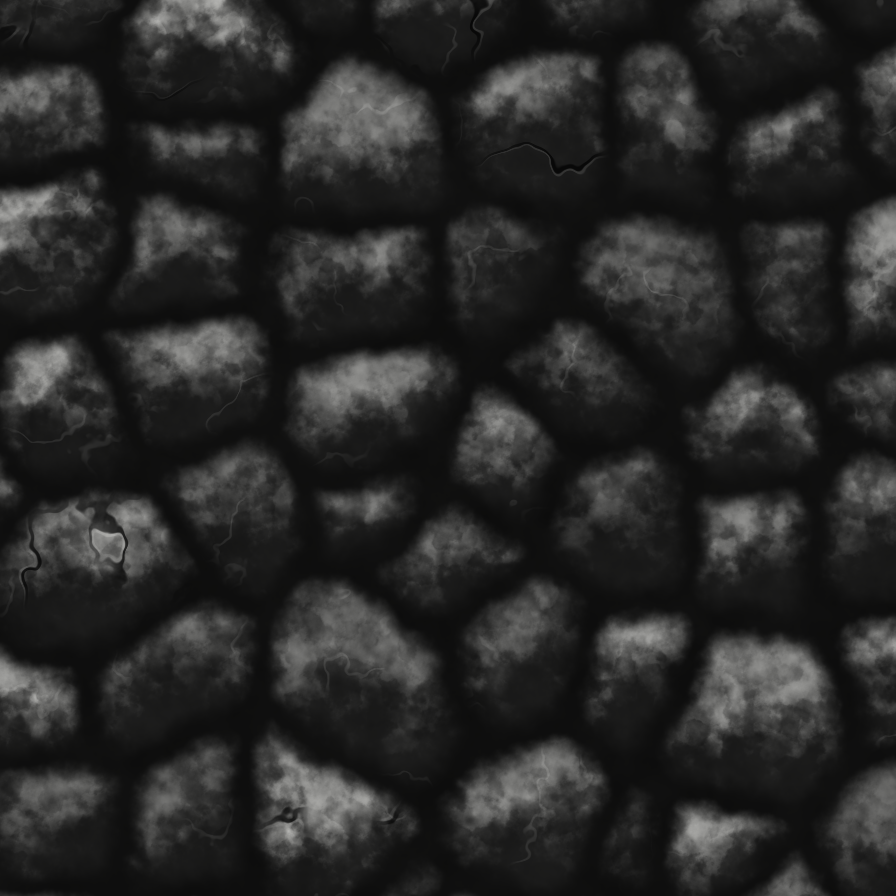
A WebGL 2 fragment shader for this texture:

```glsl
#version 300 es
precision highp float;
uniform vec2 u_resolution;
out vec4 fragColor;

float hash(vec2 p) {
    return fract(sin(dot(p, vec2(127.1, 311.7))) * 43758.5453);
}

vec2 hash2(vec2 p) {
    return vec2(hash(p), hash(p + 37.3));
}

float noise(vec2 p) {
    vec2 i = floor(p), f = fract(p);
    f = f * f * (3.0 - 2.0 * f);
    return mix(mix(hash(i), hash(i + vec2(1, 0)), f.x),
               mix(hash(i + vec2(0, 1)), hash(i + vec2(1, 1)), f.x), f.y);
}

float fbm(vec2 p) {
    float sum = 0.0, amp = 0.52;
    for (int i = 0; i < 5; i++) {
        sum += amp * noise(p);
        p = mat2(1.6, 1.2, -1.2, 1.6) * p + 5.7;
        amp *= 0.5;
    }
    return sum;
}

vec2 site(vec2 cell) {
    return cell + 0.08 + 0.84 * hash2(cell);
}

// Larger weights make larger stones
float weight(vec2 cell) {
    return 0.32 * hash(cell + 71.9);
}

// Weighted cell under p: returns its grid index
vec2 stoneAt(vec2 p) {
    vec2 base = floor(p), best = base;
    float nearest = 1e5;
    for (int y = -2; y <= 2; y++)
    for (int x = -2; x <= 2; x++) {
        vec2 cell = base + vec2(x, y);
        vec2 d = p - site(cell);
        float power = dot(d, d) - weight(cell);
        if (power < nearest) { nearest = power; best = cell; }
    }
    return best;
}

// Rounded distance to the stone's border (x) and outward slope (yz)
vec3 stoneShape(vec2 p, vec2 cell) {
    vec2 a = site(cell), slope = vec2(0);
    float total = 0.0, slopeTotal = 0.0;
    for (int y = -2; y <= 2; y++)
    for (int x = -2; x <= 2; x++) {
        if (x == 0 && y == 0) continue;
        vec2 other = cell + vec2(x, y), b = site(other);
        float gap = length(b - a);
        float power = dot(p - b, p - b) - weight(other) - dot(p - a, p - a) + weight(cell);
        float d = 0.5 * power / gap;
        total += exp(-17.0 * d);
        float w = exp(-9.0 * d);
        slope += w * (b - a) / gap;
        slopeTotal += w;
    }
    return vec3(-log(total) / 17.0, slope / slopeTotal);
}

void main() {
    vec2 uv = gl_FragCoord.xy / u_resolution;
    vec2 p = uv * 6.5 + 13.0;

    // Uneven outlines
    vec2 wobble = vec2(fbm(p * 1.3), fbm(p * 1.3 + 19.0)) - 0.5;
    vec2 rough = vec2(fbm(p * 6.0 + 3.0), fbm(p * 6.0 + 41.0)) - 0.5;
    vec2 q = p + 0.32 * wobble + 0.07 * rough;

    vec2 cell = stoneAt(q);
    vec3 shape = stoneShape(q, cell);
    float seed = hash(cell + 5.3);
    vec2 local = p + 17.0 * hash2(cell + 9.1);

    // Overlapping brush dabs, from broad to small
    float dabs = 0.0, scale = 1.5;
    for (int i = 0; i < 4; i++) {
        float n = fbm(local * scale + float(i) * 8.3);
        dabs += 0.25 * smoothstep(0.42, 0.58, n);
        scale *= 1.7;
    }
    float grain = fbm(local * 9.0) - 0.5;

    // Light from above on the faces of each stone
    float facing = dot(shape.yz, vec2(-0.2, 0.95));
    float height = (q - site(cell)).y;
    float lit = smoothstep(-0.5, 0.85, 0.5 * facing + 0.45 * height + 0.75 * (dabs - 0.45) + 0.5 * grain);
    float body = smoothstep(0.01, 0.22, shape.x + 0.06 * grain);
    float tone = 0.045 + 0.025 * fbm(p * 4.0);
    tone += body * (0.045 + 0.40 * pow(lit, 1.25) * (0.65 + 0.55 * seed)) * (0.85 + 0.3 * dabs + 0.5 * grain);

    // Thin pale veins
    float vein = abs(fbm(local * 1.4 + 2.0) - 0.5);
    float veinMask = smoothstep(0.5, 0.65, noise(local * 2.3 + 31.0)) * body;
    tone += 0.075 * veinMask * (1.0 - smoothstep(0.003, 0.016, vein));

    // A few stones carry a dark crack with a bright lower lip
    float crack = fbm(local * 0.9 + 11.0) - 0.5;
    float cracked = step(0.8, hash(cell + 2.7)) * body * smoothstep(0.4, 0.55, noise(local * 1.6));
    tone *= 1.0 - 0.7 * cracked * (1.0 - smoothstep(0.004, 0.013, abs(crack)));
    tone += 0.1 * cracked * (1.0 - smoothstep(0.002, 0.009, abs(crack - 0.016)));

    fragColor = vec4(tone * vec3(1.0, 1.0, 0.985), 1.0);
}
```
